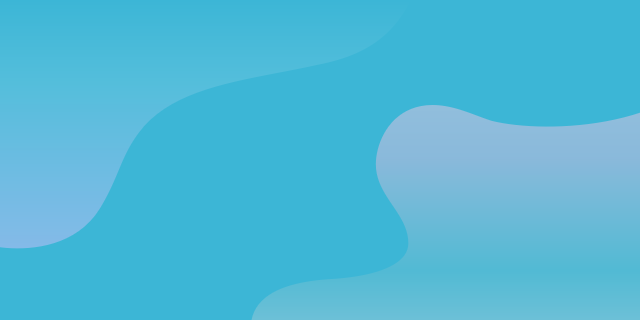
This background is drawn by a Shadertoy shader. Its source:

```glsl
// Two soft, wavy blobs with vertical gradients on a flat turquoise ground.
// Each outline is a chain of cubic Bezier curves, traced as short segments
// to get a distance for the smooth edge and a ray crossing test for the fill.

// Layout space is 768 by 384 with y pointing down.
const vec2 upperOutline[13] = vec2[13](
    vec2(-10, 295), vec2(10, 299.5), vec2(85, 307),
    vec2(120, 250), vec2(143, 212), vec2(144, 190),
    vec2(166, 160), vec2(208, 102), vec2(300, 96),
    vec2(380, 78), vec2(432, 68), vec2(470, 48), vec2(494, -2));

const vec2 lowerOutline[19] = vec2[19](
    vec2(301, 390), vec2(304, 350), vec2(350, 338),
    vec2(395, 335), vec2(450, 332), vec2(490, 318),
    vec2(490, 292), vec2(490, 256), vec2(451, 236),
    vec2(451, 197), vec2(451, 170), vec2(470, 126),
    vec2(519, 126), vec2(545, 126), vec2(568, 138),
    vec2(590, 145), vec2(630, 155), vec2(712, 157), vec2(780, 131));

vec2 bezier(vec2 a, vec2 b, vec2 c, vec2 d, float t) {
    float s = 1.0 - t;
    return s * s * s * a + 3.0 * s * t * (s * b + t * c) + t * t * t * d;
}

// Updates the nearest distance and flips side at each crossing of a
// horizontal ray (rayDir 1 goes right, -1 goes left).
void traceCurve(vec2 p, vec2 a, vec2 b, vec2 c, vec2 d, float rayDir,
                inout float dist, inout float side) {
    const int STEPS = 20;
    vec2 start = a;
    for (int i = 1; i <= STEPS; i++) {
        vec2 end = bezier(a, b, c, d, float(i) / float(STEPS));
        vec2 along = end - start, rel = p - start;
        float h = clamp(dot(rel, along) / dot(along, along), 0.0, 1.0);
        dist = min(dist, length(rel - along * h));
        if ((start.y > p.y) != (end.y > p.y)) {
            float hitX = start.x + along.x * rel.y / along.y;
            if ((hitX - p.x) * rayDir > 0.0) side = -side;
        }
        start = end;
    }
}

// Signed distances, negative inside
float upperBlob(vec2 p) {
    float dist = 1e4, side = 1.0;
    for (int i = 0; i < 12; i += 3)
        traceCurve(p, upperOutline[i], upperOutline[i + 1], upperOutline[i + 2],
                   upperOutline[i + 3], 1.0, dist, side);
    return dist * side;
}

float lowerBlob(vec2 p) {
    float dist = 1e4, side = 1.0;
    for (int i = 0; i < 18; i += 3)
        traceCurve(p, lowerOutline[i], lowerOutline[i + 1], lowerOutline[i + 2],
                   lowerOutline[i + 3], -1.0, dist, side);
    return dist * side;
}

float ramp(float from, float to, float x) {
    return clamp((x - from) / (to - from), 0.0, 1.0);
}

void mainImage(out vec4 fragColor, in vec2 fragCoord) {
    float pixel = 384.0 / iResolution.y;
    vec2 p = vec2(fragCoord.x, iResolution.y - fragCoord.y) * pixel;

    vec3 turquoise = vec3(0.235, 0.714, 0.839);

    // Upper blob: fades from the ground colour down to periwinkle
    vec3 upperColor = mix(turquoise, vec3(0.33, 0.745, 0.86), ramp(0.0, 100.0, p.y));
    upperColor = mix(upperColor, vec3(0.52, 0.73, 0.91), ramp(100.0, 300.0, p.y));

    // Lower blob: pale lilac, then teal, then a lighter foot
    vec3 lowerColor = mix(vec3(0.57, 0.745, 0.865), vec3(0.54, 0.727, 0.857),
                          ramp(126.0, 190.0, p.y));
    lowerColor = mix(lowerColor, vec3(0.32, 0.73, 0.83), ramp(190.0, 325.0, p.y));
    lowerColor = mix(lowerColor, vec3(0.425, 0.753, 0.843), ramp(325.0, 384.0, p.y));

    // Composite with one pixel of edge smoothing
    vec3 color = mix(turquoise, upperColor, clamp(0.5 - upperBlob(p) / pixel, 0.0, 1.0));
    color = mix(color, lowerColor, clamp(0.5 - lowerBlob(p) / pixel, 0.0, 1.0));
    fragColor = vec4(color, 1.0);
}
```
